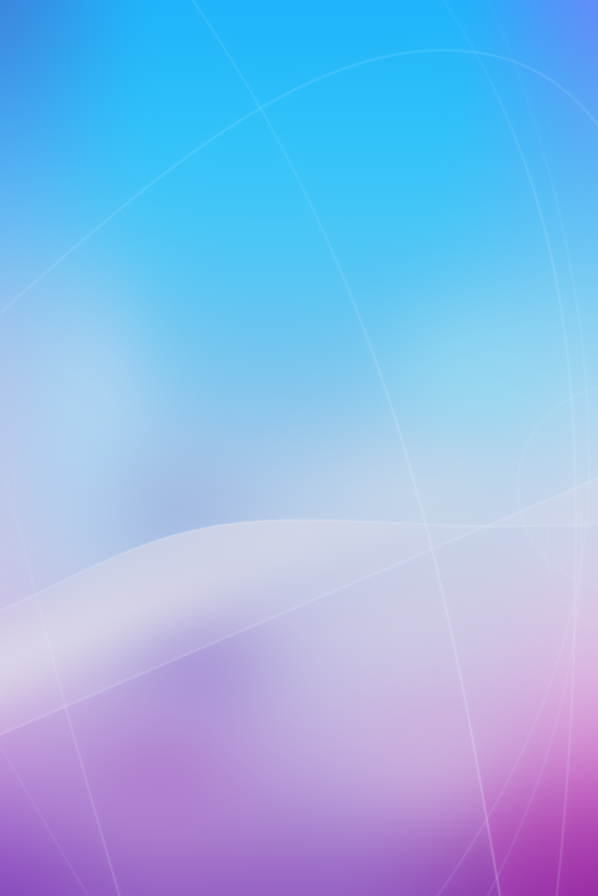
A Shadertoy shader for this background:

```glsl
#define STOP_SHARPNESS 1.35
#define LINE_WIDTH 0.0013
#define HALO_WIDTH 0.006
#define HALO_STRENGTH 0.16
#define LINE_STRENGTH 0.55
#define BAND_COLOR vec3(0.87, 0.86, 0.91)
#define LINE_COLOR vec3(0.92, 0.95, 1.0)

// Smooth vertical ramp through nine evenly spaced colours.
vec3 ramp(vec3 stops[9], float t) {
    vec3 sum = vec3(0.0);
    float total = 0.0;
    for (int i = 0; i < 9; i++) {
        float d = t * 8.0 - float(i);
        float w = exp(-STOP_SHARPNESS * d * d);
        sum += stops[i] * w;
        total += w;
    }
    return sum / total;
}

// Soft elliptical patch of colour.
void glow(inout vec3 col, vec2 p, vec2 center, vec2 radius, vec3 tint, float strength) {
    vec2 d = (p - center) / radius;
    col = mix(col, tint, strength * exp(-dot(d, d)));
}

// Signed distance to the zero set of a field, in canvas heights.
float curveDistance(float field) {
    float slope = length(vec2(dFdx(field), dFdy(field)));
    return field / max(slope, 1e-6) / iResolution.y;
}

float cover(float field) {
    return clamp(curveDistance(field) * iResolution.y + 0.5, 0.0, 1.0);
}

// Thin bright line with a faint halo.
void stroke(inout vec3 col, float field, float strength) {
    float d = curveDistance(field);
    float width = max(LINE_WIDTH, 0.6 / iResolution.y);
    float core = exp(-d * d / (width * width));
    float halo = HALO_STRENGTH * exp(-abs(d) / HALO_WIDTH);
    col = mix(col, LINE_COLOR, LINE_STRENGTH * strength * min(core + halo, 1.0));
}

vec3 backdrop(vec2 p) {
    vec3 left[9] = vec3[9](
        vec3(0.23, 0.49, 0.85), vec3(0.26, 0.63, 0.94), vec3(0.40, 0.74, 0.96),
        vec3(0.66, 0.76, 0.92), vec3(0.76, 0.78, 0.91), vec3(0.78, 0.78, 0.90),
        vec3(0.84, 0.76, 0.90), vec3(0.72, 0.53, 0.84), vec3(0.49, 0.23, 0.72));
    vec3 middle[9] = vec3[9](
        vec3(0.11, 0.69, 0.98), vec3(0.17, 0.76, 0.98), vec3(0.27, 0.78, 0.97),
        vec3(0.42, 0.77, 0.94), vec3(0.62, 0.78, 0.92), vec3(0.76, 0.80, 0.90),
        vec3(0.75, 0.71, 0.88), vec3(0.74, 0.64, 0.86), vec3(0.55, 0.32, 0.74));
    vec3 right[9] = vec3[9](
        vec3(0.39, 0.52, 0.97), vec3(0.34, 0.66, 0.96), vec3(0.37, 0.76, 0.96),
        vec3(0.57, 0.83, 0.95), vec3(0.75, 0.85, 0.93), vec3(0.83, 0.82, 0.91),
        vec3(0.88, 0.74, 0.89), vec3(0.81, 0.43, 0.79), vec3(0.49, 0.08, 0.58));
    float leftBlend = smoothstep(-0.05, 0.28, p.x);
    float rightStart = mix(0.72, 0.55, smoothstep(0.1, 0.5, p.y));
    vec3 col = mix(ramp(left, p.y), ramp(middle, p.y), leftBlend);
    col = mix(col, ramp(right, p.y), smoothstep(rightStart, 1.03, p.x));

    glow(col, p, vec2(0.15, 0.47), vec2(0.13, 0.15), vec3(0.70, 0.84, 0.95), 0.8);
    glow(col, p, vec2(0.30, 0.57), vec2(0.12, 0.07), vec3(0.62, 0.71, 0.88), 0.65);
    glow(col, p, vec2(0.78, 0.43), vec2(0.15, 0.09), vec3(0.59, 0.86, 0.95), 0.6);
    glow(col, p, vec2(0.70, 0.56), vec2(0.20, 0.08), vec3(0.77, 0.85, 0.92), 0.75);
    glow(col, p, vec2(0.34, 0.75), vec2(0.13, 0.07), vec3(0.64, 0.56, 0.83), 0.7);
    glow(col, p, vec2(0.27, 0.87), vec2(0.15, 0.08), vec3(0.68, 0.46, 0.80), 0.65);
    glow(col, p, vec2(0.69, 0.70), vec2(0.20, 0.12), vec3(0.81, 0.81, 0.90), 0.7);
    glow(col, p, vec2(0.72, 0.83), vec2(0.15, 0.08), vec3(0.81, 0.70, 0.87), 0.6);
    return col;
}

void mainImage(out vec4 fragColor, in vec2 fragCoord) {
    // Both axes run from 0 to 1, with y measured down from the top.
    vec2 p = fragCoord / iResolution.xy;
    p.y = 1.0 - p.y;
    float x = p.x, t = p.y;
    vec3 col = backdrop(p);

    // Translucent ribbon between a damped wave and a straight edge.
    float wave = 0.590 + 0.091 * (1.0 - x / 0.335) * exp(-6.0 * x * x);
    float upper = t - wave + 0.004 * smoothstep(0.8, 1.0, x);
    float lower = 0.820 - 0.2865 * x - t;
    float a = cover(upper), b = cover(lower);
    float fade = 0.16 + 0.62 * smoothstep(0.0, 0.085, lower);
    float softTop = mix(smoothstep(-0.03, 0.07, upper), 1.0, smoothstep(0.0, 0.4, x));
    col = mix(col, BAND_COLOR, a * b * fade * softTop * mix(1.0, 0.5, x));
    col = mix(col, BAND_COLOR, (1.0 - a) * (1.0 - b) * 0.25);

    // Long sweeping arc, with a magenta tint on its lower right.
    float sweep = x - 0.322 - 0.902 * t + 0.388 * t * t - 0.25 * t * (t - 0.5) * (t - 1.0);
    col = mix(col, vec3(0.75, 0.25, 0.71), 0.25 * cover(sweep) * smoothstep(0.82, 0.96, t));
    stroke(col, sweep, 0.18 + 0.22 * smoothstep(0.2, 0.6, t));
    stroke(col, upper, 0.30);
    stroke(col, lower, 0.30);

    // Upper dome.
    float dx = x - 0.742, bulge = max(dx, 0.0);
    stroke(col, t - 0.056 - dx * dx * (0.80 + 0.36 * dx + 5.5 * bulge * bulge), 0.22);

    // Arcs along the right side.
    float u = t - 0.60, v = t - 0.52;
    float bend = v < 0.0 ? 0.62 : 1.10;
    stroke(col, x - 0.963 + u * u * (0.20 + 0.69 * max(-u, 0.0)), 0.08 + 0.17 * smoothstep(0.0, 0.25, t));
    stroke(col, x - 0.985 + bend * v * v, 0.05 + 0.12 * smoothstep(0.0, 0.4, t));
    stroke(col, x - 0.972 + 0.98 * u * u, 0.15 * smoothstep(0.45, 0.65, t));

    // Rings entering from the right edge.
    vec2 q = vec2(x, t * 1.5);
    stroke(col, length(q - vec2(1.035, 0.816)) - 0.170, 0.15);
    stroke(col, length(q - vec2(1.055, 0.918)) - 0.141, 0.09);

    // Slanting lines at the lower left.
    float rise = 1.0 - t;
    stroke(col, x - 0.200 + 0.444 * rise - 0.08 * rise * rise, 0.26 * smoothstep(0.45, 0.8, t));
    stroke(col, x - 0.147 + 0.88 * rise, 0.12);

    fragColor = vec4(col, 1.0);
}
```
